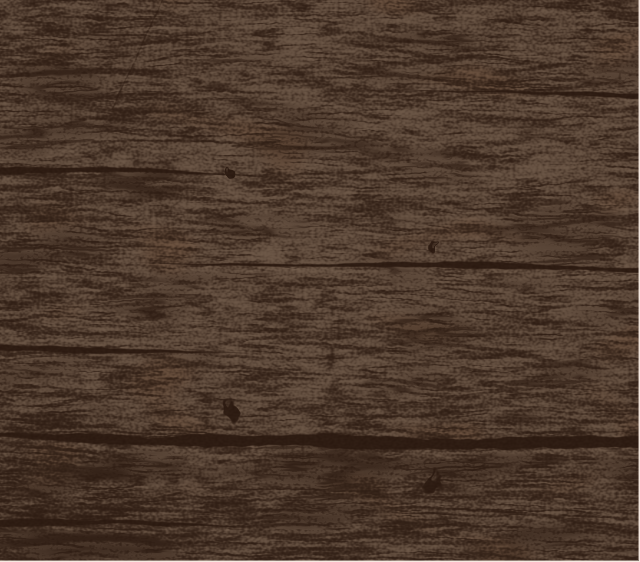
A WebGL 1 fragment shader for this texture:

```glsl
precision highp float;
// Weathered dark brown timber with horizontal grain, long cracks, chips and a pale trimmed edge.

uniform vec2 u_resolution;

#define DARK_WOOD vec3(0.20, 0.13, 0.09)
#define PALE_WOOD vec3(0.39, 0.31, 0.25)
#define RED_STAIN vec3(0.38, 0.26, 0.18)
#define EDGE_COLOR vec3(0.96, 0.91, 0.88)
#define MEAN_TONE 0.76
#define GRAIN_CONTRAST 0.52
#define SPECKLE_CONTRAST 0.75
#define BROAD_CONTRAST 0.34
#define FIBRE_DEPTH 0.65
#define GRAIN_SLOPE 0.016
#define CRACK_WIDTH 0.0052
#define EDGE_WIDTH 0.0026

float hash(vec2 p) {
  vec3 q = fract(p.xyx * vec3(0.1031, 0.1030, 0.0973));
  q += dot(q, q.yzx + 33.33);
  return fract((q.x + q.y) * q.z);
}

float cornerSlope(vec2 cell, vec2 offset) {
  float angle = 6.2832 * hash(cell);
  return dot(vec2(cos(angle), sin(angle)), offset);
}

float gradientNoise(vec2 p) {
  vec2 i = floor(p), f = fract(p);
  vec2 u = f * f * f * (f * (f * 6.0 - 15.0) + 10.0);
  vec2 e = vec2(1.0, 0.0);
  float low = mix(cornerSlope(i, f), cornerSlope(i + e, f - e), u.x);
  float high = mix(cornerSlope(i + e.yx, f - e.yx), cornerSlope(i + 1.0, f - 1.0), u.x);
  return mix(low, high, u.y);
}

// Thin dark fibres in four sizes, each following a contour of stretched noise.
float fibres(vec2 p) {
  float depth = 0.0;
  vec2 scale = vec2(1.5, 24.0);
  for (int k = 0; k < 4; k++) {
    vec2 q = p * scale + 17.3 * float(k);
    float line = abs(gradientNoise(q) - 0.08);
    float presence = smoothstep(-0.15, 0.2, gradientNoise(q * vec2(1.9, 0.35) + 41.0));
    depth = max(depth, presence * (1.0 - smoothstep(0.02, 0.08 + 0.04 * float(k), line)));
    scale *= vec2(1.8, 1.55);
  }
  return depth;
}

// Long tapering splits: x is the dark opening, y the worn pale lip below it.
vec2 cracks(vec2 p, float aa) {
  vec2 result = vec2(0.0);
  for (int k = 0; k < 6; k++) {
    float i = float(k);
    float fromRight = mod(i, 2.0);
    float start = mix(-1.0, 0.22 * i - 0.5, fromRight);
    float end = mix(0.46 + 0.1 * hash(vec2(i, 7.0)), 1.8, fromRight);
    float taper = smoothstep(start, start + 0.7, p.x) * (1.0 - smoothstep(end - 0.4, end, p.x));
    float wander = 0.014 * gradientNoise(vec2(p.x * 2.3, i * 5.7 + 0.4))
                 + 0.003 * gradientNoise(vec2(p.x * 13.0, i * 3.1 + 0.6));
    float center = 0.067 + 0.157 * i - GRAIN_SLOPE * p.x + wander;
    float main = exp(-(i - 1.0) * (i - 1.0) * 3.0);
    float ragged = 1.0 + 0.7 * gradientNoise(vec2(p.x * 9.0, i * 9.3 + 0.5))
                 + 0.35 * gradientNoise(vec2(p.x * 45.0, p.y * 25.0 + i));
    float halfWidth = CRACK_WIDTH * (1.0 + main) * taper * ragged;
    float d = p.y - center;
    float visible = smoothstep(0.0, 0.12, taper);
    float opening = visible * (1.0 - smoothstep(-aa, aa, abs(d) - halfWidth));
    float lip = visible * exp(-abs(d + halfWidth + 0.006) * 220.0);
    result = max(result, vec2(opening, lip));
  }
  return result;
}

// Small broken knots: x is the dark hollow, y the raised splinter inside it.
vec2 chips(vec2 p) {
  vec2 result = vec2(0.0);
  for (int k = 0; k < 4; k++) {
    float i = float(k);
    float side = mod(i, 2.0);
    vec2 q = p - vec2(0.41 + 0.36 * side, 0.27 - 0.13 * i + 0.68 * floor(i / 2.0));
    q.x += 0.35 * q.y * (1.0 - 2.0 * side);
    q += 0.010 * vec2(gradientNoise(p * 70.0), gradientNoise(p * 55.0 + 19.0));
    q /= (i < 2.0 ? 1.0 : 0.5) * vec2(0.015, 0.025);
    float hollow = 1.0 - smoothstep(0.7, 1.0, length(q));
    float splinter = 1.0 - smoothstep(0.2, 0.45, length(q - vec2(0.1, 0.4)));
    result = max(result, vec2(hollow, splinter));
  }
  return result;
}

void main() {
  vec2 p = gl_FragCoord.xy / u_resolution.y;
  float aa = 1.0 / u_resolution.y;

  // Grain runs nearly straight, slightly falling and ragged at small scale.
  vec2 g = p + vec2(0.0, GRAIN_SLOPE * p.x);
  g.y += 0.012 * gradientNoise(p * vec2(2.0, 4.0)) + 0.004 * gradientNoise(p * vec2(10.0, 18.0));
  g.y += 0.0025 * gradientNoise(p * vec2(60.0, 75.0));
  float medium = gradientNoise(g * vec2(1.8, 27.0));
  float fine = gradientNoise(g * vec2(5.0, 84.0) + 13.0);
  float finest = gradientNoise(g * vec2(16.0, 180.0) + 29.0);
  float speckle = gradientNoise(p * vec2(170.0, 235.0)) + 0.5 * gradientNoise(p * vec2(75.0, 130.0) + 7.0);
  float tone = MEAN_TONE + GRAIN_CONTRAST * (0.35 * medium + 0.7 * fine + 1.3 * finest);
  tone += SPECKLE_CONTRAST * speckle;

  // Light gathers above the middle and fades to the foot and the sides.
  float glow = smoothstep(-0.2, 0.65, p.y) - 0.25 * smoothstep(0.7, 1.0, p.y);
  glow -= 0.5 * pow(abs(p.x - 0.62) / 0.62, 2.0);
  float broad = glow - 0.5 + 0.9 * gradientNoise(p * vec2(2.2, 4.5) + 5.0);
  tone += BROAD_CONTRAST * broad;

  // Rough dark patches, fibres and one slanting scratch.
  float rough = smoothstep(0.05, 0.35, gradientNoise(g * vec2(4.5, 14.0) + 61.0) + 0.3 * fine);
  tone -= rough * (0.08 + 0.8 * max(finest + speckle, 0.0));
  tone -= FIBRE_DEPTH * fibres(g);
  float slant = abs(g.x - 0.20 - 0.45 * (g.y - 0.81));
  tone -= 0.4 * step(0.81, g.y) * (1.0 - smoothstep(0.0, 0.003, slant));

  // Soft limits keep detail in the palest and darkest wood.
  float swing = (tone - 0.57) / 0.75;
  tone = 0.57 + 0.75 * swing * inversesqrt(1.0 + swing * swing);

  vec2 split = cracks(p, aa);
  vec2 chip = chips(p);
  tone += 0.12 * split.y;
  tone = mix(tone, -0.12 + 0.1 * speckle, max(split.x, chip.x));
  tone = mix(tone, 0.45 + 0.5 * speckle, 0.8 * chip.y);

  vec3 color = mix(DARK_WOOD, PALE_WOOD, clamp(tone, -0.2, 1.25));
  float stain = smoothstep(0.2, 0.5, gradientNoise(p * vec2(5.0, 11.0) + 83.0));
  color = mix(color, RED_STAIN * (0.55 + 0.5 * tone), 0.35 * stain * (1.0 - split.x));

  // Pale trimmed edge at the right and the foot.
  float inset = min(u_resolution.x / u_resolution.y - p.x, p.y);
  color = mix(EDGE_COLOR, color, smoothstep(EDGE_WIDTH - 0.5 * aa, EDGE_WIDTH + 0.5 * aa, inset));
  gl_FragColor = vec4(color, 1.0);
}
```
